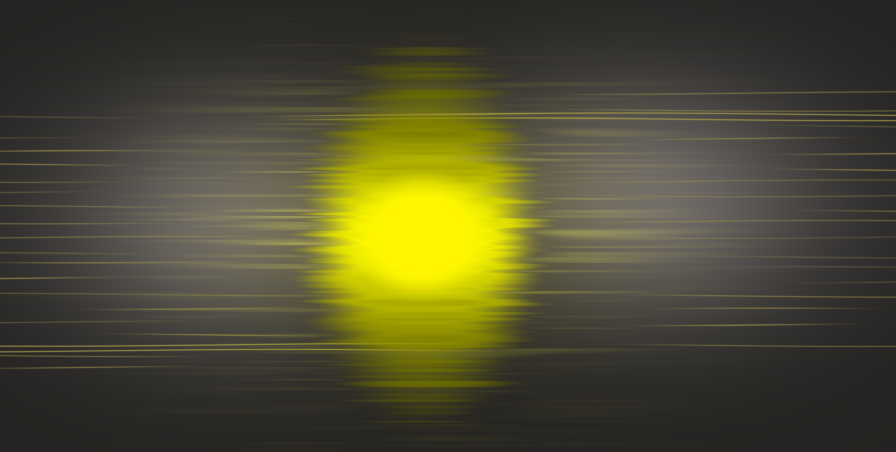
A WebGL 2 fragment shader for this background:

```glsl
#version 300 es
precision highp float;
// A glowing yellow sun smeared into horizontal light streaks over a dark grey haze.
uniform vec2 u_resolution;
out vec4 fragColor;

float hash(vec2 p) {
    return fract(sin(dot(p, vec2(127.1, 311.7))) * 43758.5453);
}

float noise(vec2 p) {
    vec2 i = floor(p), f = fract(p);
    f = f * f * (3.0 - 2.0 * f);
    return mix(mix(hash(i), hash(i + vec2(1, 0)), f.x),
               mix(hash(i + vec2(0, 1)), hash(i + vec2(1, 1)), f.x), f.y);
}

// Soft elliptical glow: 1 at its center
float glow(vec2 p, vec2 radius) {
    vec2 q = p / radius;
    return exp(-dot(q, q));
}

// Thin, slightly wavy line at height y, fading in at x0 and out at x1
float filament(vec2 p, float y, float x0, float x1, float phase) {
    float d = p.y - y - 0.003 * sin(p.x * 4.0 + phase);
    float width = max(0.0018, 0.6 / u_resolution.y);
    return exp(-d * d / (width * width))
        * smoothstep(x0, x0 + 0.3, p.x) * (1.0 - smoothstep(x1 - 0.3, x1, p.x));
}

void main() {
    vec2 p = (gl_FragCoord.xy - 0.5 * u_resolution) / u_resolution.y;
    vec2 s = p - vec2(-0.057, -0.023);

    // Grey haze in two lobes beside the sun
    float haze = glow(p - vec2(-0.45, 0.01), vec2(0.40, 0.27))
               + glow(p - vec2(0.41, 0.05), vec2(0.41, 0.27));
    vec3 color = mix(vec3(0.142, 0.138, 0.130), vec3(0.455, 0.435, 0.435), min(haze, 1.0));

    // Fine horizontal grain
    float fine = noise(vec2(p.x * 3.0, p.y * 150.0 + 40.0));
    float broad = noise(vec2(p.x * 2.0 + 9.0, p.y * 60.0 + 80.0));
    float grain = 0.6 * fine + 0.4 * broad;
    float spill = glow(s, vec2(0.42, 0.30));
    color += vec3(0.38, 0.38, 0.02) * spill * smoothstep(0.5, 0.95, grain);
    color.b *= 1.0 - 0.35 * spill;

    // Tall halo with a streaked rim
    float rim = length(s / vec2(0.215, 0.345)) + (grain - 0.5) * 0.6;
    float halo = 1.0 - smoothstep(0.65, 1.3, rim);
    float light = mix(0.42, 0.95, exp(-s.y * s.y / 0.036));
    light *= 0.9 + 0.2 * grain;
    color = mix(color, vec3(light, light, 0.0), halo);

    // Scattered filaments reaching in from both sides
    float lines = 0.0;
    for (int i = 0; i < 36; i++) {
        float id = float(i);
        float side = i % 2 == 0 ? -1.0 : 1.0;
        float a = hash(vec2(id, 1.7)), b = hash(vec2(id, 5.3)), c = hash(vec2(id, 8.9));
        float y = mix(-0.30, 0.28, (id + a) / 36.0) + 0.02 * side;
        float tip = mix(0.1, 0.75, b);
        float end = c > 0.65 ? tip + 0.6 : 1.6;
        lines += filament(vec2(p.x * side, p.y), y, tip, end, id) * mix(0.3, 0.9, c);
    }

    // Long paired filaments, one pair above and one below the sun
    for (int k = 0; k < 2; k++) {
        float id = float(k);
        lines += filament(p, 0.247 - 0.011 * id, -0.45, 1.6, id);
        lines += filament(p, -0.263 - 0.013 * id, -1.6, 0.15, id + 2.0);
    }
    vec3 lineColor = mix(vec3(0.66, 0.60, 0.30), vec3(0.80, 0.80, 0.08), spill);
    color = mix(color, lineColor, min(lines, 1.0) * 0.7 * (1.0 - 0.6 * halo));

    // Bright solid core
    float core = 1.0 - smoothstep(0.8, 1.5, length(s / vec2(0.116, 0.100)) + (grain - 0.5) * 0.25);
    color = mix(color, vec3(1.0, 0.965, 0.0), core);

    fragColor = vec4(clamp(color, 0.0, 1.0), 1.0);
}
```
